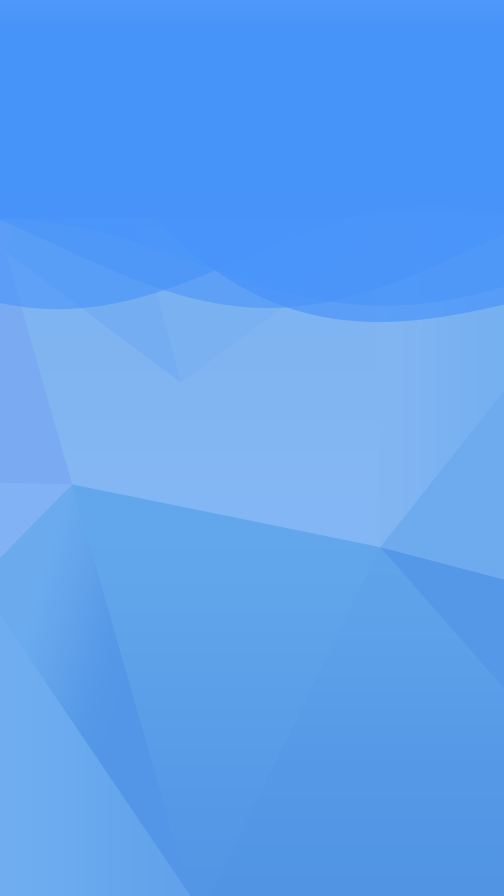
Reproduce this background procedurally as a WebGL 2 fragment shader.

```glsl
#version 300 es
// Faceted pale-blue mesh beneath overlapping translucent blue waves.
precision highp float;
uniform vec2 u_resolution;
out vec4 fragColor;

// Soft coverage of the positive side of a signed distance.
float cover(float d) {
  float soft = 11.0 / u_resolution.y;
  return smoothstep(-soft, soft, d);
}

// Coverage of the half-plane to the left of the ray from a to b.
float leftOf(vec2 p, vec2 a, vec2 b) {
  vec2 e = normalize(b - a);
  return cover(e.x * (p.y - a.y) - e.y * (p.x - a.x));
}

// Lay a translucent wave over everything above its crest line.
vec3 wave(vec3 color, vec2 p, float crest, float opacity) {
  return mix(color, vec3(0.275, 0.575, 0.98), opacity * cover(p.y - crest));
}

vec3 upperMesh(vec2 p, vec2 west, vec2 east) {
  vec2 notch = vec2(3.23, 9.17), corner = vec2(0.1, 11.5);
  vec3 color = mix(vec3(0.515, 0.715, 0.955), vec3(0.495, 0.705, 0.945), smoothstep(7.0, 10.5, p.y));

  // Hanging facet, split by a faint crease
  float hanging = leftOf(p, notch, vec2(5.1, 10.54)) * leftOf(p, corner, notch);
  float crease = leftOf(p, notch, vec2(2.8, 10.8));
  color = mix(color, mix(vec3(0.475, 0.695, 0.945), vec3(0.455, 0.68, 0.945), crease), hanging);

  // Left panel and the small wedge below it
  float panel = max(leftOf(p, west, corner), leftOf(p, corner, vec2(0.25, 12.04)));
  color = mix(color, vec3(0.48, 0.67, 0.95), panel);
  color = mix(color, vec3(0.51, 0.70, 0.965), leftOf(p, west, vec2(0.0, 7.375)) * cover(west.x - p.x));

  // Right panel and the triangle fanning out from the east vertex
  vec3 panelColor = mix(vec3(0.505, 0.71, 0.95), vec3(0.46, 0.69, 0.945), smoothstep(6.7, 9.0, p.x));
  color = mix(color, panelColor, leftOf(p, vec2(6.7, 10.4), east));
  return mix(color, vec3(0.43, 0.67, 0.935), leftOf(p, vec2(9.0, 9.02), east));
}

vec3 lowerMesh(vec2 p, vec2 west, vec2 east) {
  vec2 foot = vec2(3.4, 0.0);
  vec3 color = mix(vec3(0.315, 0.58, 0.895), vec3(0.375, 0.645, 0.92), smoothstep(-0.5, 7.0, p.y));

  // Faint crease towards the bottom edge, then the dark right shard
  color -= 0.009 * leftOf(p, vec2(3.75, 0.0), east) * vec3(-1.0, -0.8, -0.3);
  color = mix(color, vec3(0.335, 0.595, 0.905), leftOf(p, east, vec2(9.0, 3.71)));

  // Shaded fold and the pale corner in front of it
  float shade = smoothstep(0.2, 2.6, p.x + 0.3 * (5.0 - p.y));
  vec3 fold = mix(vec3(0.42, 0.67, 0.93), vec3(0.325, 0.59, 0.905), shade);
  color = mix(color, fold, leftOf(p, foot, west));
  vec3 corner = mix(vec3(0.435, 0.68, 0.94), vec3(0.38, 0.635, 0.92), smoothstep(0.0, 3.4, p.x));
  return mix(color, corner, leftOf(p, foot, vec2(0.0, 5.02)));
}

void main() {
  // Canvas spans 9 by 16 units
  vec2 p = gl_FragCoord.xy / u_resolution * vec2(9.0, 16.0);
  vec2 west = vec2(1.29, 7.35), east = vec2(6.79, 6.23);

  float lower = leftOf(p, east, west) * leftOf(p, vec2(9.0, 5.65), east) * leftOf(p, west, vec2(0.0, 6.04));
  vec3 color = mix(upperMesh(p, west, east), lowerMesh(p, west, east), lower);

  // Four overlapping waves
  float d = p.x - 6.77;
  color = wave(color, p, 11.4 - 0.92 * cos(0.47 * (p.x - 1.04)), 0.58);
  color = wave(color, p, 11.6 - 1.1 * cos(0.42 * (p.x - 4.79)), 0.55);
  color = wave(color, p, 11.32 - 0.78 * cos(0.457 * (p.x - 6.87)), 0.5);
  color = wave(color, p, min(12.1, 10.25 + 0.082 * d * d - 0.00866 * d * d * d), 0.65);

  // Even blue sky with a slightly paler top rim
  color = mix(color, vec3(0.275, 0.575, 0.975), smoothstep(11.9, 12.8, p.y));
  color += vec3(0.035, 0.02, 0.005) * smoothstep(15.4, 16.0, p.y);
  fragColor = vec4(color, 1.0);
}
```
